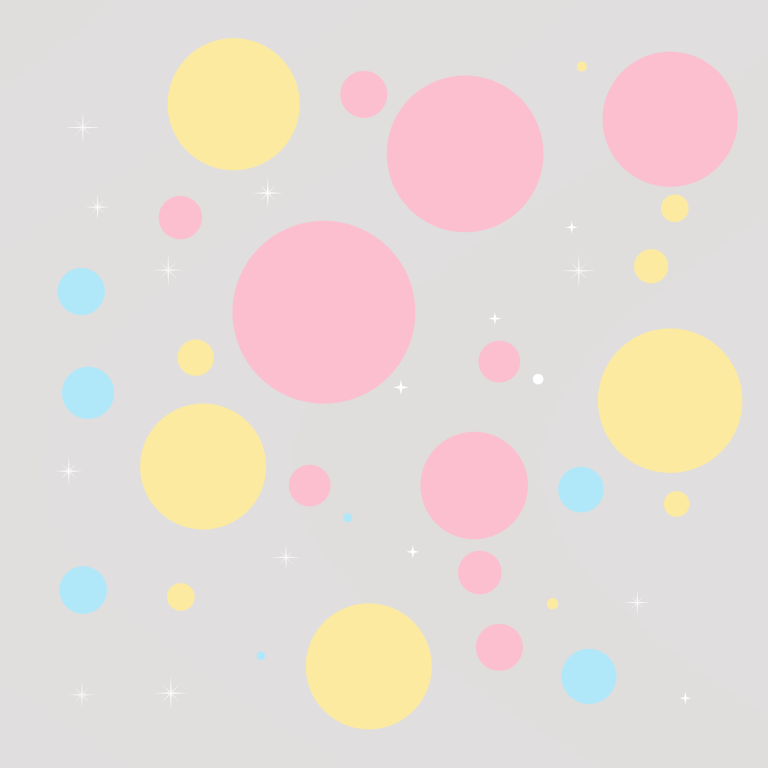
Give the GLSL for this pattern, as a WebGL 2 fragment shader.

```glsl
#version 300 es
precision highp float;

uniform vec2 u_resolution;
out vec4 fragColor;

const vec3 GREY = vec3(0.878, 0.871, 0.870);
const vec3 PINK = vec3(0.984, 0.749, 0.812);
const vec3 YELLOW = vec3(0.992, 0.918, 0.631);
const vec3 BLUE = vec3(0.690, 0.910, 0.980);
const vec3 WHITE = vec3(1.0);

const int BIG_COUNT = 8;
const float BIG_RADII[BIG_COUNT] = float[](
    0.119, 0.070, 0.102, 0.082, 0.094, 0.086, 0.082, 0.088);
const float GRID = 7.0;
const float MARGIN = 0.07;

vec2 hash2(vec2 p) {
    return fract(sin(vec2(dot(p, vec2(127.1, 311.7)), dot(p, vec2(269.5, 183.3)))) * 43758.5);
}

float cover(float dist, float soft) {
    return 1.0 - smoothstep(-soft, soft, dist);
}

// Large discs sit on a golden-angle spiral, so they never touch.
vec2 bigCentre(int i) {
    float angle = 2.76 + 2.4 * float(i);
    return vec2(0.53, 0.55) + 0.165 * sqrt(float(i) + 0.5) * vec2(cos(angle), sin(angle));
}

float bigDistance(vec2 p) {
    float dist = 1.0;
    for (int i = 0; i < BIG_COUNT; i++) {
        dist = min(dist, length(p - bigCentre(i)) - BIG_RADII[i]);
    }
    return dist;
}

// Tapered horizontal needle and the cross made of two of them.
float needle(vec2 p, float len, float width) {
    p = abs(p);
    return max(p.y - width * (1.0 - p.x / len), p.x - len);
}

float crossDistance(vec2 p, float len, float width) {
    return min(needle(p, len, width), needle(p.yx, len, width));
}

float sparkle(vec2 p, float len, float soft) {
    vec2 diagonal = vec2(p.x + p.y, p.x - p.y) * 0.7071;
    float major = cover(crossDistance(p, len, 0.0011), soft);
    float minor = cover(crossDistance(diagonal, 0.7 * len, 0.0007), soft);
    return max(major, 0.8 * minor);
}

// Every row holds each kind once, in an order of its own.
float cellKind(vec2 cell) {
    vec2 shuffle = hash2(vec2(cell.y, 4.7));
    return mod(cell.x * (1.0 + floor(6.0 * shuffle.x)) + floor(GRID * shuffle.y), GRID);
}

// Of several spots inside the cell, keep the one farthest from the large discs.
vec3 roomiestSpot(vec2 cell, float radius, float size) {
    vec3 best = vec3(0.0, 0.0, -1.0);
    for (int i = 0; i < 5; i++) {
        vec2 jitter = hash2(cell + 13.7 * float(i + 1)) - 0.5;
        vec2 spot = MARGIN + size * (cell + 0.5 + jitter * (1.0 - 2.2 * radius / size));
        float room = bigDistance(spot);
        if (room > best.z) best = vec3(spot, room);
    }
    return best;
}

// Small discs, dots and sparkles: colour in rgb, coverage in a.
vec4 smallFeature(vec2 p, float soft) {
    float size = (1.0 - 2.0 * MARGIN) / GRID;
    vec2 cell = floor((p - MARGIN) / size);
    if (any(lessThan(cell, vec2(0.0))) || any(greaterThanEqual(cell, vec2(GRID)))) return vec4(0.0);

    float kind = cellKind(cell);
    vec2 rnd = hash2(cell + 71.3);
    vec3 colour = WHITE;
    float radius = mix(0.013, 0.021, rnd.x);
    if (kind < 0.5) { colour = BLUE; radius = mix(0.027, 0.044, rnd.x); }
    else if (kind < 1.5) { colour = PINK; radius = mix(0.027, 0.032, rnd.x); }
    else if (kind < 2.5) { colour = YELLOW; radius = mix(0.014, 0.028, rnd.x); }
    else if (kind < 3.5) {
        colour = rnd.y < 0.5 ? YELLOW : rnd.y < 0.75 ? BLUE : rnd.y < 0.85 ? PINK : WHITE;
        radius = mix(0.003, 0.008, rnd.x);
    }
    else if (kind > 5.5) radius = mix(0.007, 0.010, rnd.x);

    vec3 spot = roomiestSpot(cell, radius, size);
    if (spot.z < radius + 0.010) return vec4(0.0);

    vec2 q = p - spot.xy;
    if (kind < 3.5) return vec4(colour, cover(length(q) - radius, soft));
    if (kind > 5.5) return vec4(colour, cover(crossDistance(q, radius, 0.25 * radius), soft));
    return vec4(colour, sparkle(q, radius, soft) * mix(0.7, 1.0, rnd.y));
}

void main() {
    float scale = min(u_resolution.x, u_resolution.y);
    vec2 p = (gl_FragCoord.xy - 0.5 * u_resolution) / scale + 0.5;
    float soft = 0.75 / scale;

    // Backdrop with a barely visible drift in tone.
    vec3 colour = GREY + 0.002 * sin(5.0 * p.x + 2.0 * sin(4.0 * p.y));

    for (int i = 0; i < BIG_COUNT; i++) {
        vec3 fill = i > 2 && i < 7 ? YELLOW : PINK;
        colour = mix(colour, fill, cover(length(p - bigCentre(i)) - BIG_RADII[i], soft));
    }

    vec4 feature = smallFeature(p, soft);
    colour = mix(colour, feature.rgb, feature.a);
    fragColor = vec4(colour, 1.0);
}
```
